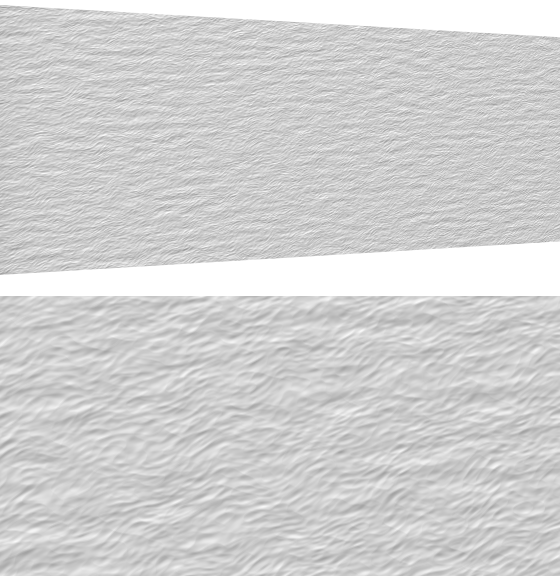
Top, the full canvas; bottom, a detail of the centre.
Reproduce this texture procedurally as a Shadertoy shader.

```glsl
// A sheet of pale laid paper receding to the right on a white ground.
// Wavy ribs, clumps and slanted fibres form a height field of gradient
// noise; its slope towards a light from above gives the shading.
#define PAPER_TONE 0.806
#define RIB_COUNT 18.0
#define RIB_SLOPE 0.017
#define CLUMP_SLOPE 0.027
#define FIBRE_SLOPE 0.034
#define GRAIN_SLOPE 0.036
#define FIBRE_TILT 0.38
#define LIGHT_DIR vec2(-0.35, 0.94)
#define EMBOSS_STEP 0.0015

const float TAU = 6.2831853;

vec2 randomGradient(vec2 cell) {
    vec3 h = fract(cell.xyx * vec3(0.1031, 0.1030, 0.0973));
    h += dot(h, h.yzx + 33.33);
    float angle = TAU * fract((h.x + h.y) * h.z);
    return vec2(cos(angle), sin(angle));
}

float gradientNoise(vec2 p) {
    vec2 i = floor(p), f = fract(p);
    vec2 s = f * f * f * (f * (f * 6.0 - 15.0) + 10.0);
    vec2 o = vec2(0.0, 1.0);
    float a = dot(randomGradient(i), f);
    float b = dot(randomGradient(i + o.yx), f - o.yx);
    float c = dot(randomGradient(i + o.xy), f - o.xy);
    float d = dot(randomGradient(i + o.yy), f - o.yy);
    return 1.4 * mix(mix(a, b, s.x), mix(c, d, s.x), s.y);
}

// One relief layer, scaled so that its slope does not depend on its frequency
float layer(vec2 p, vec2 frequency, float slope) {
    return slope / frequency.y * gradientNoise(p * frequency);
}

float paperHeight(vec2 p) {
    // Broken, wavering horizontal ribs
    float waver = 0.45 * gradientNoise(p * vec2(3.0, 7.0))
                + 0.25 * gradientNoise(p * vec2(9.0, 13.0) + 40.0);
    float strength = 0.9 + 0.9 * gradientNoise(p * vec2(4.0, 11.0) + 17.0);
    float height = RIB_SLOPE * strength / (TAU * RIB_COUNT)
                 * sin(TAU * (RIB_COUNT * p.y + waver));

    // Flat clumps with creased borders
    vec2 clump = vec2(p.x, p.y - 0.08 * p.x);
    height += layer(clump, vec2(12.0, 34.0), CLUMP_SLOPE);
    height -= abs(layer(clump + 9.0, vec2(20.0, 46.0), CLUMP_SLOPE));

    // Curled fibres and fine grain rising to the right
    vec2 q = p + 0.012 * vec2(0.0, gradientNoise(p * 12.0 + 70.0));
    float c = cos(FIBRE_TILT), s = sin(FIBRE_TILT);
    q = vec2(c * q.x + s * q.y, c * q.y - s * q.x);
    height -= abs(layer(q + 3.0, vec2(30.0, 74.0), FIBRE_SLOPE));
    height += layer(q + 5.0, vec2(62.0, 140.0), GRAIN_SLOPE);
    return height;
}

void mainImage(out vec4 fragColor, in vec2 fragCoord) {
    vec2 uv = fragCoord / iResolution.xy;

    // Outline of the receding sheet
    float lower = mix(0.018, 0.138, uv.x);
    float upper = mix(0.982, 0.867, uv.x);
    float span = upper - lower;
    float inside = min(uv.y - lower, upper - uv.y);
    float coverage = clamp(0.5 + inside * iResolution.y, 0.0, 1.0);

    // Sheet coordinates with perspective foreshortening
    vec2 p = vec2(1.75 * uv.x / span, (uv.y - lower) / span) + 2.0;

    // Emboss the relief along the light direction
    vec2 e = EMBOSS_STEP * LIGHT_DIR;
    float relief = (paperHeight(p - e) - paperHeight(p + e)) / (2.0 * EMBOSS_STEP);

    // Broad falloff of light towards the sides
    float tone = PAPER_TONE + 0.012 * (uv.y - 0.5)
               - 0.025 * exp(-28.0 * uv.x) - 0.014 * uv.x * uv.x;
    float paper = clamp(tone + relief, 0.0, 1.0);

    fragColor = vec4(vec3(mix(1.0, paper, coverage)), 1.0);
}
```
